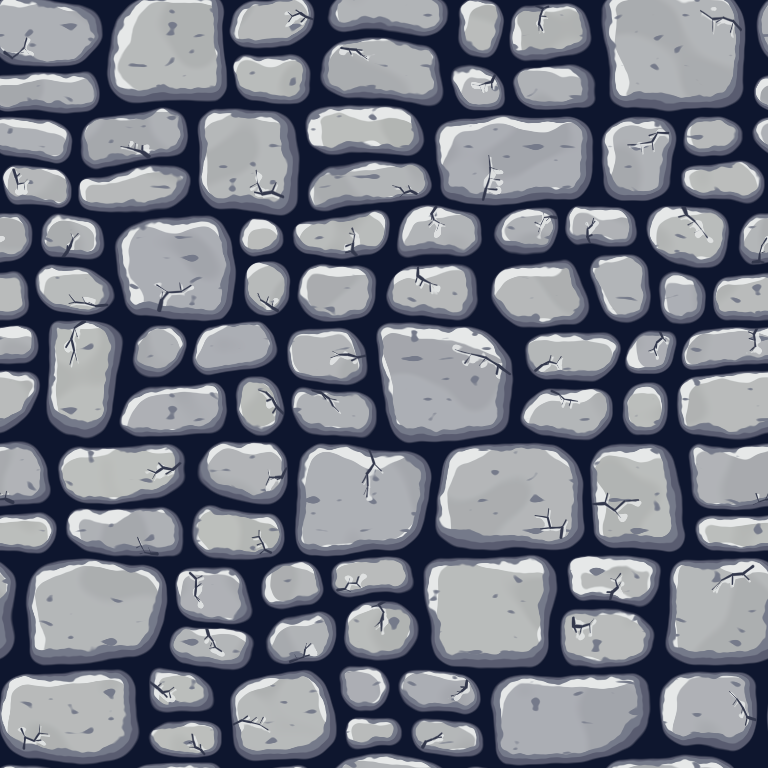
Give the GLSL for this texture, as a three.js fragment shader.

```glsl
// Cartoon dry-stone wall: chipped, cracked grey stones set in dark navy mortar.
varying vec2 vUv;

const vec3 MORTAR    = vec3(0.055, 0.085, 0.18);
const vec3 CREVICE   = vec3(0.20, 0.22, 0.30);
const vec3 SHADE     = vec3(0.35, 0.36, 0.44);
const vec3 BEVEL     = vec3(0.46, 0.48, 0.54);
const vec3 FACE_COOL = vec3(0.67, 0.68, 0.705);
const vec3 FACE_WARM = vec3(0.74, 0.75, 0.74);
const vec3 GLINT     = vec3(0.90, 0.91, 0.91);

const vec2 GRID = vec2(6.0, 7.0);      // stones across, courses up
const float SPLIT_CHANCE = 0.55;       // cells holding two flat stones
const float WIDE = 0.19;               // flat stones wider than this are halved
const float GAP = 0.0048;              // half width of a joint
const float BEVEL_INSET = 0.0055;
const float FACE_INSET = 0.0112;
const float CRACK_CHANCE = 0.65;
const float CRACK_WIDTH = 0.0019;
const float EDGE = 0.0010;             // softness of every outline

float hash(vec2 p) {
  vec3 q = fract(p.xyx * 0.1031);
  q += dot(q, q.yzx + 33.33);
  return fract((q.x + q.y) * q.z);
}

vec2 heading(float a) { return vec2(cos(a), sin(a)); }

float corner(vec2 cell, vec2 offset, float period) {
  return dot(heading(6.2832 * hash(mod(cell, period) + period)), offset);
}

// Tiling gradient noise, about -0.6 to 0.6
float noise(vec2 uv, float period) {
  vec2 p = uv * period, i = floor(p), f = p - i;
  vec2 w = f * f * f * (f * (f * 6.0 - 15.0) + 10.0), o = vec2(1.0, 0.0);
  return mix(mix(corner(i, f, period), corner(i + o, f - o, period), w.x),
             mix(corner(i + o.yx, f - o.yx, period), corner(i + 1.0, f - 1.0, period), w.x), w.y);
}

float fill(float d) { return 1.0 - smoothstep(-EDGE, EDGE, d); }

// Irregular division of a line: start, end and index of the span around u
float joint(float i, float n, float seed, float jitter) {
  return i + jitter * (hash(vec2(mod(i, n), seed)) - 0.5);
}
vec3 span(float u, float n, float seed, float jitter) {
  float i = floor(u);
  if (u < joint(i, n, seed, jitter)) i -= 1.0;
  else if (u >= joint(i + 1.0, n, seed, jitter)) i += 1.0;
  return vec3(joint(i, n, seed, jitter), joint(i + 1.0, n, seed, jitter), mod(i, n));
}

// Box with its own radius at each corner
float stone(vec2 q, vec2 size, vec4 radii) {
  vec2 side = q.x > 0.0 ? radii.xy : radii.zw;
  float r = q.y > 0.0 ? side.x : side.y;
  vec2 e = abs(q) - size + r;
  return min(max(e.x, e.y), 0.0) + length(max(e, 0.0)) - r;
}

float segment(vec2 p, vec2 a, vec2 b) {
  vec2 ab = b - a;
  return length(p - a - ab * clamp(dot(p - a, ab) / dot(ab, ab), 0.0, 1.0));
}

// Jagged walk from the rim inwards, tapering, with short twigs
float crack(vec2 q, vec2 size, vec2 id) {
  float a = 6.2832 * hash(id + 31.0), d = 1.0;
  vec2 at = size * heading(a) * 0.98;
  float stride = 0.005 + 0.16 * size.y;
  a = atan(-at.y, -at.x);
  for (int i = 0; i < 4; i++) {
    float k = float(i), h = hash(id + 5.0 * k + 41.0) - 0.5;
    float width = CRACK_WIDTH * (1.0 - 0.22 * k);
    vec2 next = at + stride * heading(a + 1.9 * h);
    d = min(d, segment(q, at, next) - width);
    if (i > 0) d = min(d, segment(q, at, at + 0.8 * stride * heading(a - 3.0 * h)) - 0.5 * width);
    at = next;
  }
  return d;
}

void main() {
  // Bent courses, then the cell and stone around this point
  vec2 p = vUv + vec2(0.028 * noise(vUv, 6.0) + 0.008 * noise(vUv, 15.0),
                      0.026 * noise(vUv, 5.0) + 0.008 * noise(vUv, 13.0));
  vec3 row = span(p.y * GRID.y, GRID.y, 3.0, 0.3);
  float slide = hash(vec2(row.z, 8.0));
  vec3 col = span(p.x * GRID.x + slide, GRID.x, row.z + 20.0, 0.56);
  vec2 lo = vec2(col.x - slide, row.x) / GRID, hi = vec2(col.y - slide, row.y) / GRID;
  vec2 id = vec2(col.z, row.z) + 1.0;
  if (hash(id + 50.0) < SPLIT_CHANCE) {
    float cut = mix(lo.y, hi.y, 0.4 + 0.2 * hash(id + 60.0));
    if (p.y > cut) { lo.y = cut; id.y += 70.0; } else hi.y = cut;
    if (hi.x - lo.x > WIDE) {
      cut = mix(lo.x, hi.x, 0.35 + 0.3 * hash(id + 80.0));
      if (p.x > cut) { lo.x = cut; id.x += 90.0; } else hi.x = cut;
    }
  }

  // Slightly tapered outline with uneven corners
  vec2 size = 0.5 * (hi - lo) - GAP, q = p - 0.5 * (lo + hi);
  float taper = 0.2 * (hash(id + 11.0) - 0.5);
  q.x *= 1.0 + 0.5 * abs(taper) + 0.5 * taper * q.y / size.y;
  vec4 radii = vec4(hash(id + 12.0), hash(id + 13.0), hash(id + 14.0), hash(id + 15.0));
  radii = min(0.018 + 0.03 * radii, 0.92 * min(size.x, size.y));
  float broad = noise(vUv, 19.0), fine = noise(vUv, 50.0);
  float jag = 0.011 * broad + 0.006 * fine + 0.002 * noise(vUv, 110.0);
  float body = stone(q, size, radii) + 0.003 * broad + 0.0015 * fine;

  // Bevels are wider at the lower right, away from the light
  float bulk = clamp(size.y / 0.052, 0.72, 1.15);
  vec2 lean = vec2(-0.0035, 0.0042) * bulk;
  float bevel = stone(q - 0.7 * lean, size, radii) + BEVEL_INSET * bulk + 0.5 * jag;
  float face = stone(q - lean, size, radii) + FACE_INSET * bulk + jag;
  float lit = stone(q - lean + vec2(-0.006, 0.007) * bulk, size, radii) + FACE_INSET * bulk;
  float glint = 0.0015 - lit - 0.022 * noise(vUv + 0.37, 17.0) + 0.3 * jag;

  // Stacked flat tones
  vec3 tone = mix(FACE_COOL, FACE_WARM, hash(id + 21.0));
  tone -= 0.035 * fill(0.012 * noise(vUv + 0.61, 11.0) + 0.1 * (q.x - q.y) * taper + 0.002);
  tone = mix(tone, GLINT, fill(glint));
  float chip = fill(0.02 * (0.43 - noise(vUv * vec2(1.0, 2.0), 38.0)));
  tone = mix(tone, BEVEL, chip);
  vec3 color = mix(CREVICE, SHADE, fill(body + 0.0012));
  color = mix(color, BEVEL, fill(max(bevel, body + 0.002)));
  float top = fill(max(face, bevel + 0.001));
  color = mix(color, tone, top);

  // Cracks with a bright lower lip
  if (hash(id + 22.0) < CRACK_CHANCE) {
    float lip = crack(q + vec2(-0.0022, 0.0026), size, id) - 0.03 * fine * fine;
    color = mix(color, GLINT, top * fill(lip) * 0.85);
    color = mix(color, CREVICE, fill(crack(q, size, id) + 0.0015 * fine));
  }
  gl_FragColor = vec4(mix(MORTAR, color, fill(body)), 1.0);
}
```
